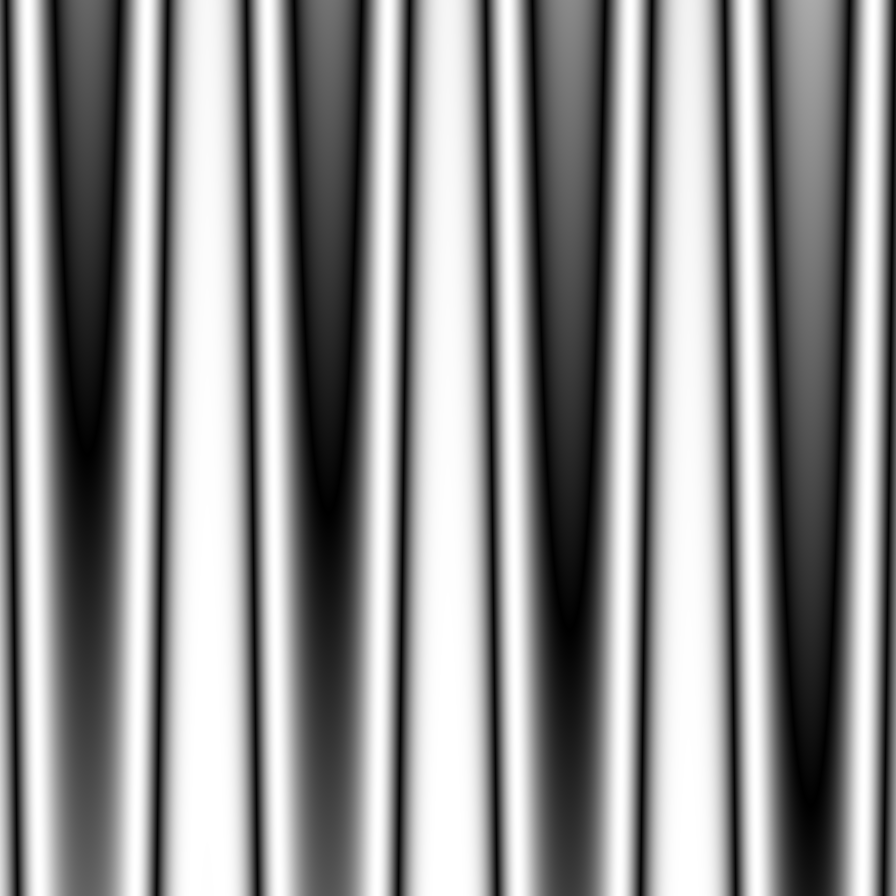
Reproduce this pattern procedurally as a Shadertoy shader.

```glsl
// Soft monochrome folds: upright bands with dark wedges that narrow downward.
// A periodic wave across the canvas sets a phase, a slow drift bends it, and
// the absolute sine of the phase folds it into bright ridges and dark creases.

// Rounded wave with a steep flank, one cycle per band
float bandWave(float angle) {
    return -0.961 + 2.461 * cos(angle) + 0.14 * cos(2.0 * angle) - 0.14 * cos(3.0 * angle);
}

// Slow phase change up the canvas and towards the right
float phaseDrift(vec2 p) {
    float bend = p.x + 0.037;
    return 0.806 * (0.492 - p.y) - 0.364 * bend * bend + 0.007;
}

void mainImage(out vec4 fragColor, in vec2 fragCoord) {
    vec2 p = fragCoord / iResolution.xy;

    // 3.72 bands across, with a bright one in the middle
    float angle = 6.28319 * 3.723 * (p.x - 0.5);

    // The drift weakens in the middle of the bright bands
    float crest = max(cos(angle), 0.0);
    float drift = phaseDrift(p) * (1.0 - 0.6 * crest * crest * crest);
    float phase = bandWave(angle) + drift;

    // Fold the sine, rounding the crease over a fraction of a pixel
    float ridge = sin(phase);
    float soft = 0.2 * fwidth(phase);
    float shade = sqrt(ridge * ridge + soft * soft);

    fragColor = vec4(vec3(min(shade, 1.0)), 1.0);
}
```
